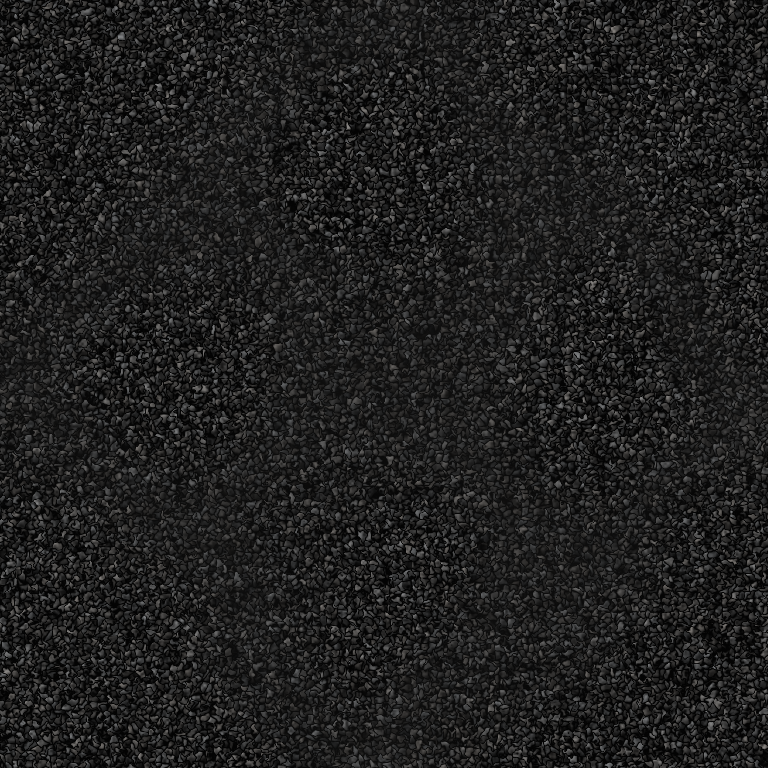
A WebGL 1 fragment shader for this texture:

```glsl
precision highp float;
// Dark asphalt gravel: small broken charcoal chips with crisp and worn patches.

uniform vec2 u_resolution;

#define GRAIN_COUNT 118.0    // chips across the canvas
#define GRIT_COUNT 270.0     // fine surface grit across the canvas
#define GAP_WIDTH 0.46       // softness of the dark gaps, in chips
#define STRETCH 0.30         // how elongated the chips are
#define ROUGHNESS 0.75       // wobble of the chip outlines
#define RELIEF 0.65          // strength of the slanted light
#define GRIT 0.60            // strength of the fine grit
#define WORN_CONTRAST 0.66   // contrast left in the worn patches
#define PEBBLE_SHARE 0.0008  // share of pale tan pebbles
#define GAP_TONE 0.012
#define MEAN_TONE 0.130
#define CHIP_TONE 0.41

float hash(vec2 p) {
  return fract(sin(dot(p, vec2(127.1, 311.7))) * 43758.5453);
}

vec2 hash2(vec2 p) {
  return vec2(hash(p), hash(p + 57.3));
}

float noise(vec2 p) {
  vec2 i = floor(p);
  vec2 f = fract(p);
  f = f * f * (3.0 - 2.0 * f);
  return mix(mix(hash(i), hash(i + vec2(1.0, 0.0)), f.x),
             mix(hash(i + vec2(0.0, 1.0)), hash(i + vec2(1.0, 1.0)), f.x), f.y);
}

// Crisp patches: four islands around the middle, and the corners.
float crispness(vec2 uv) {
  vec2 q = abs(uv - 0.5);
  q += 0.09 * (vec2(noise(uv * 9.0), noise(uv * 9.0 + 31.0)) - 0.5);
  float island = min(length(q - vec2(0.27, 0.0)), length(q - vec2(0.0, 0.26)));
  float islands = 1.0 - smoothstep(0.07, 0.20, island);
  float corners = smoothstep(0.46, 0.68, q.x + q.y);
  return max(islands, corners);
}

// Nearest chip: xy = offset from its centre, z = distance to its border.
vec3 nearestChip(vec2 p, out vec2 chipId) {
  vec2 cell = floor(p);
  vec2 offset = vec2(0.0);
  float first = 9.0;
  float second = 9.0;
  chipId = cell;
  for (int y = -1; y <= 1; y++) {
    for (int x = -1; x <= 1; x++) {
      vec2 id = cell + vec2(float(x), float(y));
      vec2 d = p - id - 0.05 - 0.9 * hash2(id);
      float angle = 6.2832 * hash(id + 13.7);
      vec2 axis = vec2(cos(angle), sin(angle));
      vec2 local = vec2(dot(d, axis), dot(d, vec2(-axis.y, axis.x)));
      float dist = length(local * vec2(1.0 - STRETCH, 1.0 + STRETCH));
      if (dist < first) {
        second = first;
        first = dist;
        offset = d;
        chipId = id;
      } else {
        second = min(second, dist);
      }
    }
  }
  return vec3(offset, second - first);
}

void main() {
  vec2 uv = gl_FragCoord.xy / u_resolution;

  // Packed chips with broken outlines
  vec2 p = uv * GRAIN_COUNT;
  p += ROUGHNESS * (vec2(noise(p * 1.9), noise(p * 1.9 + 40.0)) - 0.5);
  vec2 id;
  vec3 chip = nearestChip(p, id);
  float body = smoothstep(0.0, GAP_WIDTH, chip.z);

  // Tone of each chip, lit from the upper left and roughened by grit
  float tone = mix(0.36, 1.0, pow(hash(id + 71.9), 1.3)) * CHIP_TONE;
  float light = 1.0 + RELIEF * clamp(dot(chip.xy, vec2(-0.6, 0.8)) * 1.6, -1.0, 1.0);
  float grit = 1.0 + GRIT * (noise(uv * GRIT_COUNT) - 0.5) * 2.0;
  float lum = GAP_TONE + body * tone * light * grit;
  lum /= 1.0 + 0.8 * lum;

  // Worn patches have less contrast
  float contrast = mix(WORN_CONTRAST, 1.06, crispness(uv));
  lum = max(MEAN_TONE + (lum - MEAN_TONE) * contrast, 0.012);

  // Nearly neutral chips, a few faintly warm, with rare tan pebbles
  float warmth = (hash(id + 5.1) - 0.35) * 0.05;
  vec3 color = lum * vec3(1.0 + warmth, 1.0, 1.0 - warmth);
  float pebble = step(1.0 - PEBBLE_SHARE, hash(id + 91.3));
  vec3 tanStone = vec3(0.50, 0.43, 0.35) * mix(0.8, 1.1, light * 0.5);
  color = mix(color, tanStone, pebble * body);

  gl_FragColor = vec4(color, 1.0);
}
```
